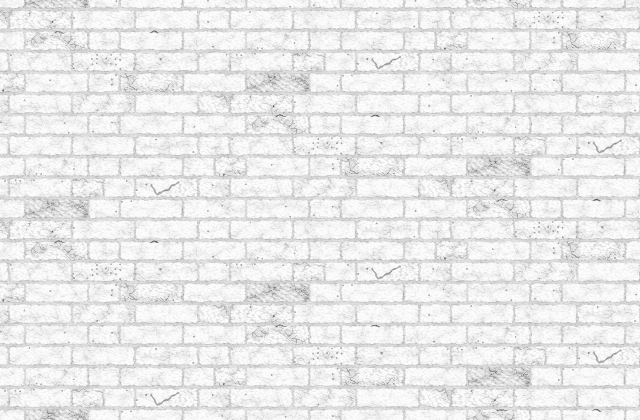
This texture is drawn by a WebGL 2 fragment shader. Its source:

```glsl
#version 300 es
precision highp float;
// Whitewashed brick wall: 20 courses of long and short bricks with pale, pencil-like wear.
uniform vec2 u_resolution;
out vec4 outColor;

vec2 hash2(vec2 p) {
  vec3 q = fract(vec3(p.xyx) * vec3(0.1031, 0.1030, 0.0973));
  q += dot(q, q.yzx + 33.33);
  return fract((q.xx + q.yz) * q.zy);
}

// Distances to the nearest and second nearest cell points
vec2 cellular(vec2 p) {
  vec2 cell = floor(p), nearest = vec2(8.0);
  for (int y = -1; y <= 1; y++)
    for (int x = -1; x <= 1; x++) {
      vec2 c = cell + vec2(x, y);
      float d = length(c + hash2(c + 71.0) - p);
      nearest = d < nearest.x ? vec2(d, nearest.x) : vec2(nearest.x, min(nearest.y, d));
    }
  return nearest;
}

float roundedBox(vec2 p, vec2 halfSize, float radius) {
  vec2 q = abs(p) - halfSize + radius;
  return length(max(q, 0.0)) + min(max(q.x, q.y), 0.0) - radius;
}

float segment(vec2 p, vec2 a, vec2 b) {
  vec2 ab = b - a;
  return length(p - a - ab * clamp(dot(p - a, ab) / dot(ab, ab), 0.0, 1.0));
}

void main() {
  vec2 p = gl_FragCoord.xy / u_resolution.y;
  float pixel = 1.0 / u_resolution.y;

  // Hand-laid wobble of the joints
  vec2 w = p + 0.0007 * vec2(sin(p.y * 190.0 + 3.0 * sin(p.x * 31.0)),
                             sin(p.x * 83.0 + 2.0 * sin(p.y * 57.0)) + sin(p.x * 211.0 + p.y * 90.0));

  // Courses: one short brick, then three long ones, staggered by course
  float course = (1.0 - w.y) * 20.0 - 0.44;
  float row = floor(course);
  float unit = 0.0752;
  float u = (w.x - (mod(row, 2.0) > 0.5 ? 0.210 : 0.472)) / unit;
  float block = floor(u / 7.0);
  float t = u - block * 7.0;
  float index = floor((t + 1.0) / 2.0);
  float left = max(2.0 * index - 1.0, 0.0);
  float span = index < 0.5 ? 1.0 : 2.0;

  // Wear recurs every ten courses, moving four courses down per block
  vec2 id = vec2(mod(row - 4.0 * block, 10.0), index);
  if (index == 2.0 && id.x != 6.0 && hash2(id + 5.0).x < 0.3) {
    span = 1.0;
    left += step(left + 1.0, t);
    id.y = left + 4.0;
  }
  vec2 local = vec2((t - left - 0.5 * span) * unit, (0.5 - fract(course)) * 0.05);
  vec2 chance = hash2(id * 3.7 + 19.0);
  bool grey = id == vec2(3.0, 3.0);
  float wear = grey ? 1.0 : 0.15 + 0.75 * chance.x * chance.x;

  // Surface patterns: fine grain, slanted scratches and broad patches
  vec2 q = local + id * vec2(1.3, 2.7) + 4.0;
  vec2 grain = cellular(vec2(q.x + 0.5 * q.y, q.y) * vec2(140.0, 210.0));
  vec2 bend = q + 0.004 * sin(q.yx * 170.0 + 2.0 * sin(q * 90.0));
  vec2 scratch = cellular(vec2(bend.x - 0.6 * bend.y, bend.y + 0.3 * bend.x) * vec2(38.0, 75.0));
  float patchy = smoothstep(0.25, 0.85, cellular(q * vec2(26.0, 38.0)).x);
  float speckle = smoothstep(0.3, 0.9, grain.x);

  // Brick outline
  vec2 halfSize = vec2(0.5 * span * unit - 0.0023, 0.0212);
  float d = roundedBox(local, halfSize, 0.0045) + 0.0016 * (grain.x - 0.45);
  float soft = max(pixel, 0.0018);
  float mortar = smoothstep(-soft, soft, d);

  // Face shading
  float face = 0.99 - speckle * (0.035 + 0.10 * wear);
  face -= patchy * (0.02 + 0.09 * wear);
  float line = 1.0 - smoothstep(0.02, 0.10 + pixel * 30.0, scratch.y - scratch.x);
  face -= line * patchy * (0.04 + 0.2 * wear);
  if (grey) face -= 0.06 + 0.04 * sin(q.x * 330.0 + q.y * 500.0);

  // Scattered pits, denser on one pocked brick
  float pocked = id == vec2(6.0, 2.0) ? 1.0 : 0.0;
  vec2 pitCell = floor(q * 90.0);
  vec2 pitSeed = hash2(pitCell + 11.0);
  float pit = length(fract(q * 90.0) - 0.35 - 0.3 * pitSeed);
  face -= step(0.97 - 0.25 * pocked, pitSeed.x) * 0.3 * (1.0 - smoothstep(0.08, 0.3, pit));

  // Bent crack across one brick of each group
  if (id == vec2(2.0, 3.0)) {
    vec2 c = local + 0.0012 * sin(local.yx * 400.0);
    vec2 corner = vec2(-0.022, -0.017);
    float crack = min(segment(c, corner, vec2(0.028, 0.012)), segment(c, vec2(-0.036, 0.006), corner));
    face -= 0.32 * (1.0 - smoothstep(0.0004, 0.0014 + pixel, crack));
    face -= 0.08 * step(local.y, 0.6 * local.x - 0.004) * speckle;
  }

  // Mortar with a darker contact line, heavier below each brick
  float joint = 0.875 - 0.07 * speckle + 0.025 * sin(p.x * 61.0 + sin(p.y * 47.0) * 3.0);
  float tone = mix(face, joint, mortar);
  float edge = exp(-pow((d - 0.0008) / 0.0017, 2.0));
  tone -= edge * (0.035 + 0.05 * chance.y + 0.035 * step(local.y, 0.0)) * (0.6 + 0.6 * speckle);

  // Dark chips at the upper edge
  if (id == vec2(5.0, 3.0) || id == vec2(1.0, 1.0)) {
    vec2 c = local - vec2(0.008, 0.0205 + 0.0015 * sin(local.x * 300.0));
    float chip = length(c / vec2(0.014, 0.0026));
    tone -= 0.5 * (1.0 - smoothstep(0.5, 1.1, chip)) * (0.5 + 0.5 * speckle);
  }

  outColor = vec4(vec3(clamp(tone, 0.0, 1.0)), 1.0);
}
```
